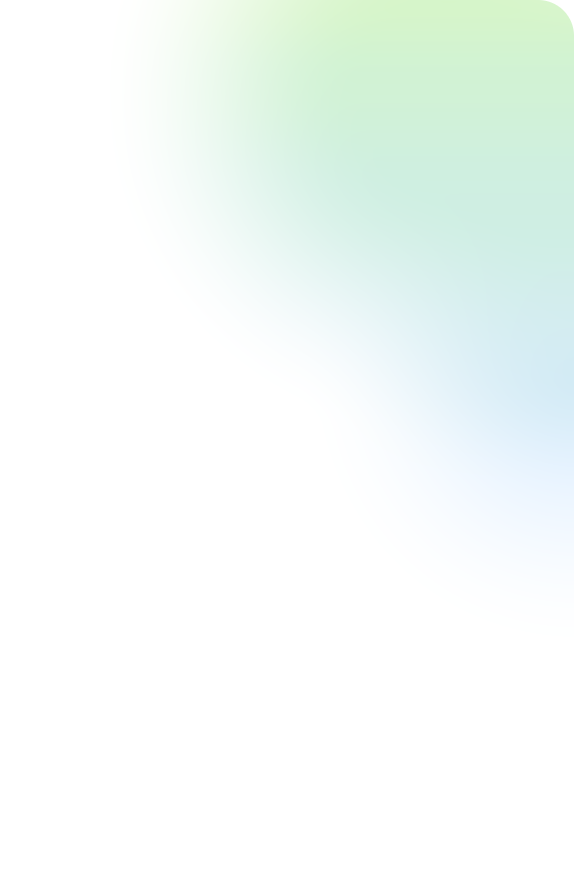
Give the GLSL for this background, as a WebGL 2 fragment shader.

```glsl
#version 300 es
precision highp float;
// Soft green and blue glows in the upper right of a white card with rounded corners.
uniform vec2 u_resolution;
out vec4 fragColor;

float segmentDistance(vec2 p, vec2 a, vec2 b) {
    vec2 ab = b - a;
    return length(p - a - ab * clamp(dot(p - a, ab) / dot(ab, ab), 0.0, 1.0));
}

float roundedBox(vec2 p, vec2 halfSize, float radius) {
    vec2 q = abs(p) - halfSize + radius;
    return length(max(q, 0.0)) + min(max(q.x, q.y), 0.0) - radius;
}

// Full strength within the inner distance, fading to nothing at the outer one.
float glow(float d, float inner, float outer) {
    return 1.0 - smoothstep(inner, outer, d);
}

// Vertical ramp: lime, mint, teal, sky blue, pale blue.
vec3 glowTint(float y) {
    vec3 tint = mix(vec3(0.84, 0.96, 0.79), vec3(0.82, 0.95, 0.83), smoothstep(0.0, 0.09, y));
    tint = mix(tint, vec3(0.81, 0.935, 0.885), smoothstep(0.07, 0.23, y));
    tint = mix(tint, vec3(0.82, 0.917, 0.96), smoothstep(0.21, 0.45, y));
    return mix(tint, vec3(0.85, 0.925, 1.0), smoothstep(0.42, 0.56, y));
}

void main() {
    // Units of canvas height, with y measured down from the top.
    vec2 size = vec2(u_resolution.x / u_resolution.y, 1.0);
    vec2 p = vec2(gl_FragCoord.x, u_resolution.y - gl_FragCoord.y) / u_resolution.y;

    // Large green glow and smaller blue glow, joined like two veils.
    float green = glow(segmentDistance(p, vec2(0.501, 0.104), vec2(0.625, 0.156)), 0.098, 0.397);
    float blue = glow(distance(p, vec2(0.645, 0.423)), -0.052, 0.3125);
    float strength = 1.0 - (1.0 - green) * (1.0 - blue);

    // Rounded card corners with a one-pixel soft edge.
    float edge = roundedBox(p - 0.5 * size, 0.5 * size, 0.04);
    float card = clamp(0.5 - edge * u_resolution.y, 0.0, 1.0);

    fragColor = vec4(mix(vec3(1.0), glowTint(p.y), strength * card), 1.0);
}
```
